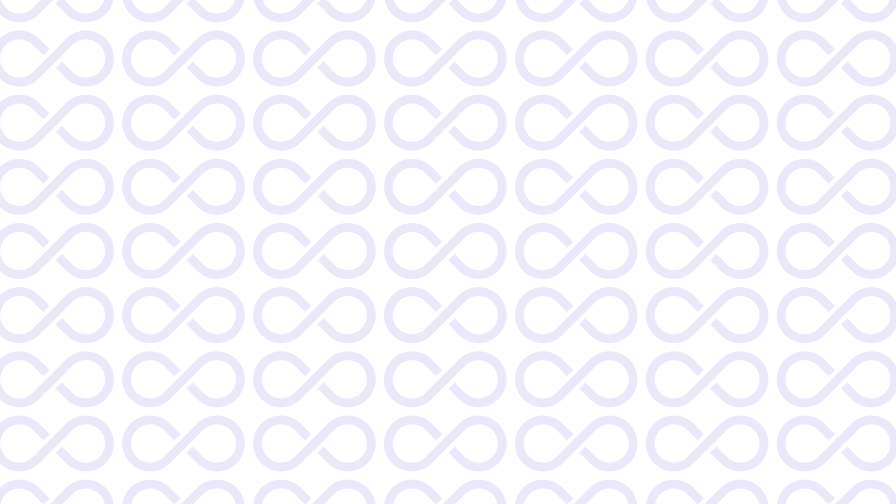
Write a WebGL 1 fragment shader that draws this pattern.

```glsl
precision highp float;
// Grid of pale lavender infinity loops with one strand crossing over the other.

uniform vec2 u_resolution;

// Signed distance to the loop: two round lobes joined by diagonal strands.
float loopDistance(vec2 p) {
    const float radius = 0.367;
    const float halfWidth = 0.069;
    float lobeOffset = radius * sqrt(2.0);

    // Lobes, mirrored left and right
    float lobe = abs(length(vec2(abs(p.x) - lobeOffset, p.y)) - radius) - halfWidth;

    // Rising strand stays whole, falling strand is cut around the crossing
    vec2 diagonal = abs(vec2(p.x + p.y, p.x - p.y)) * sqrt(0.5);
    float rising = diagonal.y - halfWidth;
    float falling = max(diagonal.x - halfWidth, 0.136 - diagonal.y);

    // The strands meet the lobes on the edges of a diamond
    bool insideDiamond = abs(p.x) + abs(p.y) < lobeOffset;
    return insideDiamond ? min(rising, falling) : lobe;
}

void main() {
    // One unit is the height of a row
    float rows = 7.855;
    vec2 p = (gl_FragCoord.xy - 0.5 * u_resolution) / u_resolution.y * rows;
    float pixel = rows / u_resolution.y;

    // Repeat around the loop nearest the middle of the canvas
    vec2 pitch = vec2(2.04, 1.0);
    vec2 cell = (fract((p - vec2(-0.042, 0.016)) / pitch + 0.5) - 0.5) * pitch;

    float ink = clamp(0.5 - loopDistance(cell) / pixel, 0.0, 1.0);
    vec3 lavender = vec3(0.925, 0.91, 0.98);
    gl_FragColor = vec4(mix(vec3(1.0), lavender, ink), 1.0);
}
```
